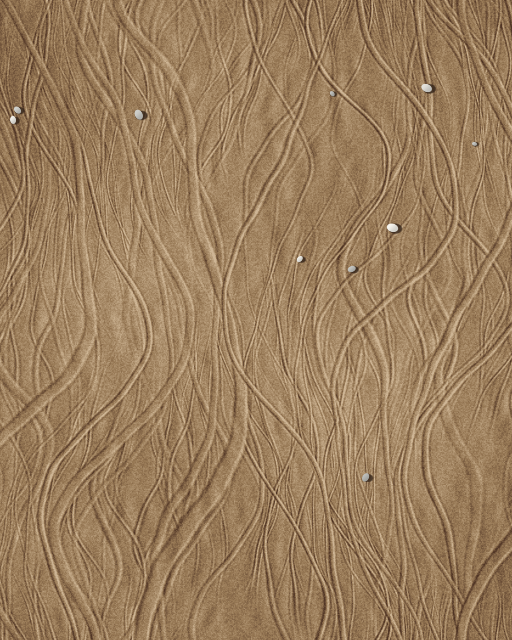
Write a Shadertoy shader that draws this texture.

```glsl
// Wet beach sand carved by braided, downhill water rills, with a few small pebbles.
#define SAND_DARK  vec3(0.36, 0.25, 0.175)
#define SAND_MID   vec3(0.59, 0.47, 0.33)
#define SAND_LIGHT vec3(0.78, 0.68, 0.55)
#define FINE_COLUMNS 46.0   // finest rills per canvas height
#define LAYER_SCALE  0.7    // column count ratio between layers
#define LAYERS       6
#define RELIEF       0.8    // strength of lit and shaded banks
#define BANK_EDGE    0.0014 // sharpness of the banks
#define GRAIN        0.95   // strength of sand grain
#define GRAIN_SIZE   0.0019
#define PEBBLES      10
#define VIGNETTE     1.25

float hash(vec2 p) {
    vec3 q = fract(vec3(p.xyx) * 0.1031);
    q += dot(q, q.yzx + 33.33);
    return fract((q.x + q.y) * q.z);
}

float valueNoise(vec2 p) {
    vec2 cell = floor(p), f = fract(p);
    f = f * f * (3.0 - 2.0 * f);
    float low = mix(hash(cell), hash(cell + vec2(1, 0)), f.x);
    float high = mix(hash(cell + vec2(0, 1)), hash(cell + vec2(1, 1)), f.x);
    return mix(low, high, f.y);
}

float bump(float x) { return exp(-x * x); }

// Light from the left: crisp dark left wall, bright right wall, levees outside.
float bankLight(float d, float halfWidth, float edge) {
    float right = (d - halfWidth) / edge, left = (d + halfWidth) / edge;
    float walls = bump(right) - 1.05 * bump(left);
    float levees = 0.4 * bump(left + 2.0) - 0.6 * bump(right - 1.9);
    return walls + levees + 0.25 * d / halfWidth * bump(d / halfWidth);
}

// Paints one layer of meandering strands over the relief below it.
float carveLayer(float relief, vec2 p, float columns, float coarse, float seed) {
    vec2 q = p * columns;
    q.y *= mix(0.36, 0.8, coarse);
    float column = floor(q.x);
    for (int k = -2; k <= 2; k++) {
        vec2 id = vec2(column + float(k) + 50.0, seed);
        float h1 = hash(id), h2 = hash(id + 7.3), h3 = hash(id + 19.7);
        float a = q.y * (0.8 + 0.5 * h1) + h2 * 6.283;
        float b = q.y * 2.3 + h3 * 6.283;
        float center = column + float(k) + 0.25 + 0.5 * h1
                     + 0.6 * sin(a) + 0.17 * sin(b);
        float slope = (0.6 * cos(a) + 0.38 * cos(b)) * mix(0.36, 0.8, coarse);

        // Strands swell, thin out and end along their length.
        float swell = 0.5 + 0.5 * sin(q.y * 0.6 + h3 * 17.0 + h1 * 5.0);
        float presence = mix(smoothstep(0.05, 0.55, swell), 1.0, coarse * 0.8);
        float width = (0.022 + 0.06 * h2 * h2) * (0.6 + 0.6 * swell) / columns;
        float halfWidth = max(width, 0.8 * BANK_EDGE);
        float edge = BANK_EDGE + 0.12 * width;
        float d = (q.x - center) / (columns * sqrt(1.0 + slope * slope));

        float bed = exp(-pow(abs(d) / (halfWidth + 1.2 * edge), 4.0));
        relief *= 1.0 - 0.9 * presence * bed;
        relief += presence * bankLight(d, halfWidth, edge) * (0.55 + 0.65 * h3);
    }
    return relief;
}

float sandRelief(vec2 p) {
    vec2 w = p;
    w.x += 0.024 * sin(p.y * 7.0 + p.x * 9.0) + 0.009 * sin(p.y * 17.0 - p.x * 14.0)
         + 0.0012 * sin(p.y * 67.0 + p.x * 25.0);
    // Smooth sand flats interrupt the finer rills.
    float flats = sin(p.x * 13.0 + 2.0 * sin(p.y * 5.0)) + sin(p.y * 9.0 - p.x * 6.0 + 1.0);
    float rilled = smoothstep(-1.6, -0.3, flats);
    float relief = 0.0, columns = FINE_COLUMNS;
    for (int i = 0; i < LAYERS; i++) {
        float coarse = float(i) / float(LAYERS - 1);
        float next = carveLayer(relief, w, columns, coarse, float(i) * 37.0 + 3.0);
        float strength = mix(0.7, 1.0, coarse) * mix(rilled, 1.0, smoothstep(0.3, 0.8, coarse));
        relief = mix(relief, next, strength);
        columns *= LAYER_SCALE;
    }
    // Shallow lumps, lit from the same side.
    vec2 lump = w * vec2(80.0, 30.0);
    relief += 0.6 * (valueNoise(lump + vec2(0.4, 0.0)) - valueNoise(lump - vec2(0.4, 0.0)));
    return relief;
}

vec3 addPebbles(vec3 color, vec2 p, float aspect, float pixel) {
    for (int i = 0; i < PEBBLES; i++) {
        vec2 id = vec2(float(i) * 3.7 + 1.0, 91.0);
        vec2 d = p - vec2(hash(id) * aspect, 0.25 + 0.7 * hash(id + 5.0));
        float size = mix(0.003, 0.009, hash(id + 11.0));
        float turn = hash(id + 23.0) * 3.0;
        mat2 spin = mat2(cos(turn), -sin(turn), sin(turn), cos(turn));
        float body = length(spin * d * vec2(1.0, 1.4)) - size;
        float shade = length((d - vec2(0.5, -0.15) * size) * vec2(0.9, 1.2)) - size;
        color = mix(color, SAND_DARK * 0.55, 0.8 * smoothstep(0.002, -0.001, shade));
        vec3 stone = mix(vec3(0.66, 0.67, 0.66), vec3(0.97, 0.96, 0.93), hash(id + 31.0));
        stone *= 1.0 - 0.15 * smoothstep(-size, size, d.x - d.y);
        color = mix(color, stone, smoothstep(pixel, -pixel, body));
    }
    return color;
}

void mainImage(out vec4 fragColor, in vec2 fragCoord) {
    vec2 p = fragCoord / iResolution.y;
    float aspect = iResolution.x / iResolution.y;

    float grain = 0.6 * valueNoise(p / GRAIN_SIZE) + 0.4 * valueNoise(p / GRAIN_SIZE * 1.9 + 40.0) - 0.5;
    vec2 fromCenter = (p - vec2(0.5 * aspect, 0.5)) * vec2(1.1, 1.0);
    float damp = 0.1 * sin(p.x * 11.0 + 1.5 * sin(p.y * 6.0)) + 0.08 * sin(p.y * 13.0 + p.x * 5.0);
    float tone = 0.33 + RELIEF * sandRelief(p) + GRAIN * grain + damp
               - VIGNETTE * dot(fromCenter, fromCenter);
    tone = clamp(tone, -1.2, 1.15);

    vec3 color = tone < 0.0 ? mix(SAND_MID, SAND_DARK, -tone) : mix(SAND_MID, SAND_LIGHT, tone);
    color = addPebbles(color, p, aspect, 0.7 / iResolution.y);
    fragColor = vec4(clamp(color, 0.0, 1.0), 1.0);
}
```
